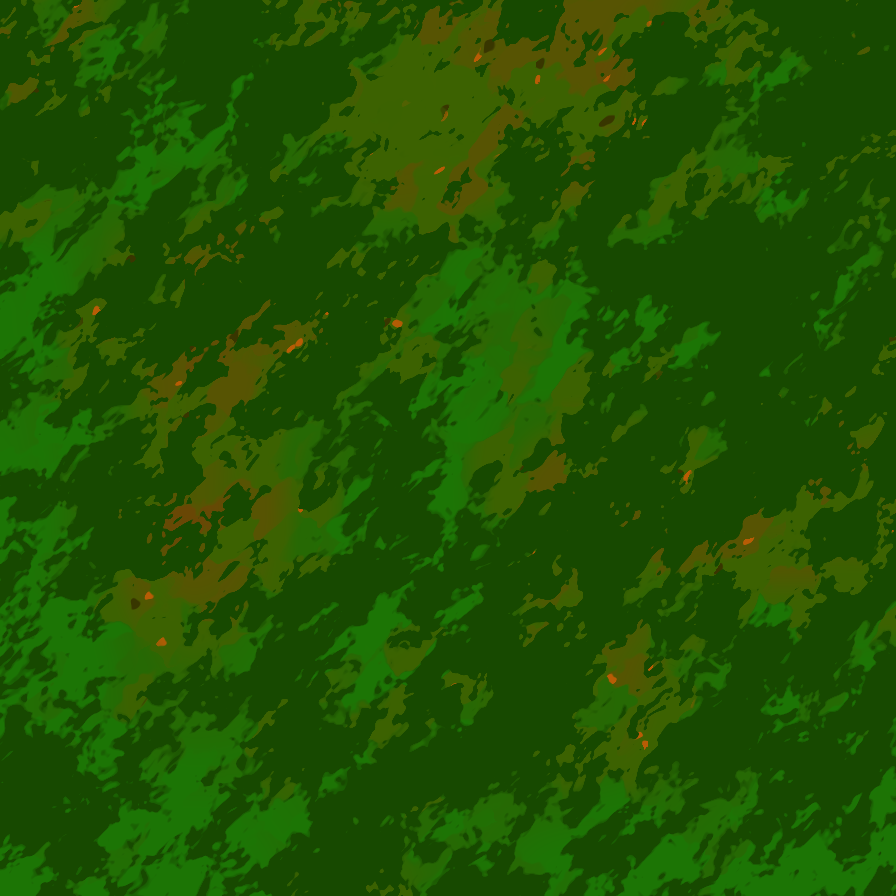
Write a WebGL 1 fragment shader that draws this texture.

```glsl
precision highp float;
uniform vec2 u_resolution;

const vec3 MOSS_DARK = vec3(0.09, 0.285, 0.0);
const vec3 MOSS_BRIGHT = vec3(0.11, 0.46, 0.02);
const vec3 LEAF = vec3(0.15, 0.41, 0.015);
const vec3 OLIVE = vec3(0.235, 0.385, 0.005);
const vec3 OCHRE = vec3(0.34, 0.33, 0.01);
const vec3 RUST = vec3(0.41, 0.28, 0.02);
const vec3 EMBER = vec3(0.72, 0.36, 0.02);
const vec3 BARK = vec3(0.22, 0.21, 0.0);

float hash(vec2 p) {
  vec3 q = fract(p.xyx * vec3(0.1031, 0.1030, 0.0973));
  q += dot(q, q.yzx + 33.33);
  return fract((q.x + q.y) * q.z);
}

vec2 hash2(vec2 p) {
  return vec2(hash(p), hash(p + 57.3));
}

mat2 rotation(float angle) {
  float c = cos(angle), s = sin(angle);
  return mat2(c, -s, s, c);
}

// Smooth value noise, centred on zero
float noise(vec2 p) {
  vec2 cell = floor(p), f = fract(p);
  f = f * f * (3.0 - 2.0 * f);
  float low = mix(hash(cell), hash(cell + vec2(1.0, 0.0)), f.x);
  float high = mix(hash(cell + vec2(0.0, 1.0)), hash(cell + 1.0), f.x);
  return mix(low, high, f.y) - 0.5;
}

// Layered noise, each layer turned a little to hide the grid
float ragged(vec2 p, float frequency, float gain) {
  float sum = 0.0, weight = 0.5;
  for (int i = 0; i < 5; i++) {
    sum += weight * noise(rotation(0.25 * sin(float(i) * 2.4)) * p * frequency + float(i) * 19.7 + 40.0);
    frequency *= 1.9;
    weight *= gain;
  }
  return sum;
}

// Cellular noise: x = blended random value of the cells, y = nearest
// distance, z = random value of the nearest cell
vec3 cellular(vec2 p, float sharpness) {
  vec2 base = floor(p);
  float total = 0.0, blend = 0.0, nearest = 9.0, id = 0.0;
  for (int y = -1; y <= 1; y++) {
    for (int x = -1; x <= 1; x++) {
      vec2 cell = base + vec2(float(x), float(y));
      float d = length(cell + hash2(cell) - p);
      float value = hash(cell + 113.1);
      float w = exp(-sharpness * d * d) + 1e-9;
      total += w;
      blend += w * value;
      if (d < nearest) {
        nearest = d;
        id = value;
      }
    }
  }
  return vec3(blend / total, nearest, id);
}

vec3 foliage(float age) {
  vec3 c = mix(MOSS_BRIGHT, LEAF, smoothstep(0.26, 0.44, age));
  c = mix(c, OLIVE, smoothstep(0.44, 0.54, age));
  c = mix(c, OCHRE, smoothstep(0.62, 0.78, age));
  return mix(c, RUST, smoothstep(0.83, 0.93, age));
}

// Round flecks in the share of cells given by rarity
float flecks(vec3 cells, float rarity, float radius) {
  float chosen = step(1.0 - rarity, cells.z);
  return chosen * (1.0 - smoothstep(radius * 0.7, radius, cells.y));
}

void main() {
  vec2 uv = gl_FragCoord.xy / u_resolution;

  // Grain runs from lower left to upper right
  vec2 grain = rotation(0.8) * uv;
  grain.x *= 0.58;
  vec2 warp = vec2(noise(uv * 36.0 + 5.0), noise(uv * 36.0 + 71.0));
  vec2 crumble = vec2(noise(grain * 130.0), noise(grain * 130.0 + 31.0));
  vec2 torn = grain + 0.01 * warp;

  // Ragged clumps with crevices
  float cover = ragged(torn, 18.0, 0.86) + 0.3 * noise(uv * 7.0 + 13.0);
  float clump = smoothstep(0.037, 0.063, cover);

  // Colour drifts broadly and varies from patch to patch
  vec3 patches = cellular((torn + 0.01 * crumble) * 27.0, 45.0);
  float age = 0.47 + 0.62 * noise(uv * 4.6 + 8.0) + 0.4 * (patches.x - 0.5);
  vec3 leaves = foliage(age);
  float shade = smoothstep(0.14, 0.06, cover) * smoothstep(0.58, 0.42, age);
  leaves = mix(leaves, MOSS_DARK, 0.5 * shade);

  // Sparse embers and dark bits among the older leaves
  float old = smoothstep(0.5, 0.62, age);
  vec2 spot = grain + 0.007 * crumble;
  leaves = mix(leaves, BARK, old * flecks(cellular(spot * 75.0 + 9.0, 8.0), 0.03, 0.42));
  leaves = mix(leaves, EMBER, old * flecks(cellular(spot * 100.0, 8.0), 0.022, 0.36));

  gl_FragColor = vec4(mix(MOSS_DARK, leaves, clump), 1.0);
}
```
